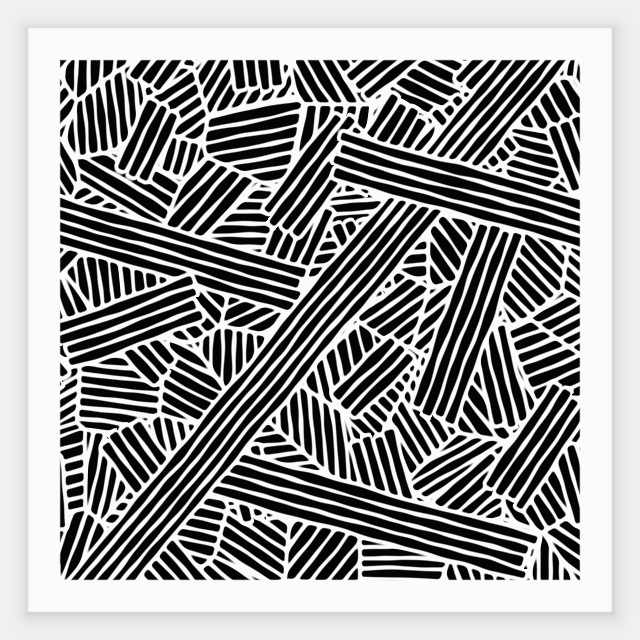
Reproduce this pattern procedurally as a WebGL 2 fragment shader.

```glsl
#version 300 es
precision highp float;

uniform vec2 u_resolution;
out vec4 fragColor;

const float PI = 3.14159265;
const float GAP = 0.0062;      // white line between strokes
const float ROUNDING = 0.004;  // stroke corner radius
const vec3 INK = vec3(0.016, 0.014, 0.016);
const vec3 PAPER = vec3(0.985);
const vec3 WALL = vec3(0.943, 0.943, 0.94);

// Long bands as start.xy, end.xy, lowest layer first
const vec4 BANDS[8] = vec4[8](
    vec4(0.784, 0.646, 0.674, 0.349), vec4(0.553, 0.805, 0.436, 0.648),
    vec4(0.892, 0.382, 0.788, 0.225), vec4(0.078, 0.659, 0.466, 0.547),
    vec4(0.098, 0.460, 0.306, 0.534), vec4(0.323, 0.268, 0.823, 0.130),
    vec4(0.110, 0.034, 0.880, 0.960), vec4(0.527, 0.759, 0.938, 0.642));

vec2 hash2(vec2 p) {
    vec3 q = fract(p.xyx * vec3(0.1031, 0.1030, 0.0973));
    q += dot(q, q.yzx + 33.33);
    return fract((q.xx + q.yz) * q.zy);
}

float cornerGradient(vec2 cell, vec2 offset) {
    float angle = 2.0 * PI * hash2(cell).x;
    return dot(vec2(cos(angle), sin(angle)), offset);
}

float gradientNoise(vec2 p) {
    vec2 i = floor(p), f = fract(p), e = vec2(1.0, 0.0);
    vec2 u = f * f * f * (f * (f * 6.0 - 15.0) + 10.0);
    return mix(
        mix(cornerGradient(i, f), cornerGradient(i + e, f - e), u.x),
        mix(cornerGradient(i + e.yx, f - e.yx), cornerGradient(i + 1.0, f - 1.0), u.x), u.y);
}

// Intersection of two distances with a rounded corner
float roundMax(float a, float b, float radius) {
    vec2 outside = max(vec2(a, b) + radius, 0.0);
    return min(max(a, b), -radius) + length(outside);
}

float boxDistance(vec2 p, vec2 halfSize) {
    vec2 d = abs(p) - halfSize;
    return length(max(d, 0.0)) + min(max(d.x, d.y), 0.0);
}

vec2 toLocal(vec2 p, vec2 axis) {
    return vec2(dot(p, axis), dot(p, vec2(-axis.y, axis.x)));
}

// Half thickness of a hand-drawn stroke, varying along its length
float strokeHalf(float along, float row, float period, float seed) {
    float wobble = gradientNoise(vec2(along * 22.0, row * 7.3 + seed));
    return 0.5 * (period - GAP) + 0.003 * wobble;
}

// Voronoi patches, each hatched in its own direction
float hatchedPatches(vec2 p, float size) {
    vec2 q = p / size, home = floor(q), nearestId = home, nearest = vec2(9.0);
    for (int j = -1; j <= 1; j++)
    for (int i = -1; i <= 1; i++) {
        vec2 id = home + vec2(i, j), site = id + hash2(id) - q;
        if (dot(site, site) < dot(nearest, nearest)) { nearest = site; nearestId = id; }
    }
    float border = 9.0;
    for (int j = -2; j <= 2; j++)
    for (int i = -2; i <= 2; i++) {
        vec2 id = home + vec2(i, j), site = id + hash2(id) - q, span = site - nearest;
        if (dot(span, span) > 1e-5)
            border = min(border, dot(0.5 * (nearest + site), normalize(span)));
    }
    vec2 random = hash2(nearestId + 41.0);
    float angle = PI * random.x, period = mix(0.0165, 0.021, random.y);
    vec2 local = toLocal(p, vec2(cos(angle), sin(angle)));
    float row = floor(local.y / period);
    float across = abs(local.y - (row + 0.5) * period);
    float stroke = across - strokeHalf(local.x, row, period, random.x * 50.0);
    return roundMax(stroke, 0.5 * GAP - border * size, ROUNDING);
}

// Parallel strokes with ragged ends running from a to b
float bandDistance(vec2 p, vec2 a, vec2 b, float count, float period, float seed) {
    vec2 local = toLocal(p - 0.5 * (a + b), normalize(b - a));
    float row = clamp(floor(local.y / period + 0.5 * count), 0.0, count - 1.0);
    float across = abs(local.y - (row + 0.5 - 0.5 * count) * period);
    float ragged = 0.014 * (hash2(vec2(row, seed)).x - 0.5);
    float ends = abs(local.x) - 0.5 * distance(a, b) - ragged;
    return roundMax(ends, across - strokeHalf(local.x, row, period, seed), ROUNDING);
}

// Lays a band on top, trimming what lies under its white outline
float layOver(float below, float band) {
    return min(roundMax(below, GAP - band, ROUNDING), band);
}

float scatterBands(float ink, vec2 p, float size) {
    vec2 home = floor(p / size);
    for (int j = -1; j <= 1; j++)
    for (int i = -1; i <= 1; i++) {
        vec2 id = home + vec2(i, j), random = hash2(id + 7.0), shape = hash2(id + 83.0);
        if (shape.y > 0.8) continue;
        vec2 centre = (id + 0.3 + 0.4 * random) * size;
        float angle = mix(-1.2, 0.95, step(0.5, shape.x)) + 0.8 * (random.y - 0.5);
        vec2 reach = mix(0.055, 0.085, random.x) * vec2(cos(angle), sin(angle));
        float count = 3.0 + floor(2.5 * shape.y);
        ink = layOver(ink, bandDistance(p, centre - reach, centre + reach, count, 0.019, random.x * 90.0));
    }
    return ink;
}

void main() {
    vec2 p = (gl_FragCoord.xy - 0.5 * u_resolution) / min(u_resolution.x, u_resolution.y) + 0.5;
    float pixel = 1.0 / min(u_resolution.x, u_resolution.y);
    float soft = max(0.0014, 0.75 * pixel);

    // Hand-drawn pattern
    vec2 bend = vec2(gradientNoise(p * 9.0), gradientNoise(p * 9.0 + 31.0));
    vec2 drawn = p + 0.004 * bend;
    float ink = scatterBands(hatchedPatches(drawn, 0.115), drawn, 0.17);
    for (int k = 0; k < 8; k++) {
        float count = k == 6 ? 5.0 : 4.0, period = k == 6 ? 0.0165 : 0.0188;
        ink = layOver(ink, bandDistance(drawn, BANDS[k].xy, BANDS[k].zw, count, period, float(k) * 13.7));
    }

    // Sheet on the wall with a soft shadow and a plain margin
    float sheet = boxDistance(p - 0.5, vec2(0.456));
    float art = boxDistance(p - 0.5, vec2(0.406));
    float shadow = exp(-90.0 * max(boxDistance(p - vec2(0.501, 0.497), vec2(0.456)), 0.0));
    vec3 color = WALL * (1.0 - 0.12 * shadow);
    color = mix(color, PAPER, smoothstep(pixel, -pixel, sheet));
    float coverage = smoothstep(soft, -soft, ink) * smoothstep(pixel, -pixel, art);
    fragColor = vec4(mix(color, INK, coverage), 1.0);
}
```
